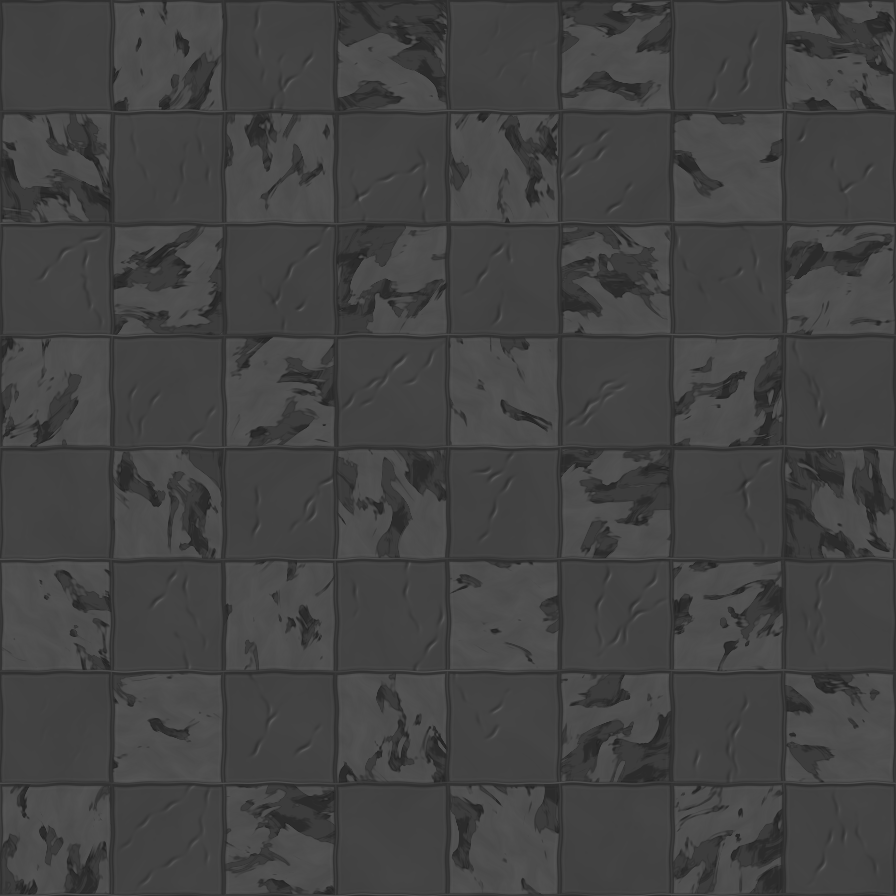
This texture is drawn by a WebGL 1 fragment shader. Its source:

```glsl
precision highp float;
// Checkerboard of 8 by 8 worn charcoal stone tiles with narrow, glinting grooves.
// Pale tiles carry dark marbled stains made of warped, layered sines;
// plain tiles carry embossed veins, placed by a hash of the tile index.

uniform vec2 u_resolution;

const float TILES = 8.0;
const float TAU = 6.2831853;
const float PLAIN_STONE = 0.26;
const float PALE_STONE = 0.308;
const float STAIN_LIGHT = 0.235;
const float STAIN_DARK = 0.17;
const float GROOVE = 0.18;
const float GLINT = 0.34;

vec2 hash2(vec2 id, float seed) {
  vec2 k = vec2(dot(id, vec2(12.99, 78.23)), dot(id, vec2(39.35, 11.14)));
  return fract(sin(k + seed * 7.31) * 4375.85);
}

mat2 rotation(float a) {
  return mat2(cos(a), sin(a), -sin(a), cos(a));
}

// Layered sines over a warped domain, roughly -1 to 1
float marble(vec2 p) {
  p += 0.7 * sin(p.yx * 1.1 + 0.5) + 0.35 * sin(p.yx * 2.7 + 2.0);
  mat2 turn = rotation(0.65);
  float sum = 0.0;
  float amp = 0.5;
  for (int i = 0; i < 5; i++) {
    sum += amp * sin(p.x) * sin(p.y + 2.0 * sum);
    p = turn * p * 1.9 + 1.3;
    amp *= 0.6;
  }
  return sum;
}

// Height of three broken, wavering veins inside one tile
float veins(vec2 f, vec2 id, float width) {
  float height = 0.0;
  for (int i = 0; i < 3; i++) {
    float seed = float(i) + 1.0;
    vec2 centre = 0.15 + 0.7 * hash2(id, seed);
    vec2 r = hash2(id, seed + 9.0);
    vec2 q = (f - centre) * rotation(mix(0.5, 2.0, r.x));
    q.y += 0.03 * sin(q.x * 9.0 + TAU * r.y) + 0.01 * sin(q.x * 31.0 + TAU * r.x);
    float body = exp(-q.y * q.y / (width * width));
    float reach = 1.0 - smoothstep(0.6, 1.0, abs(q.x) / (0.1 + 0.5 * r.y));
    float breaks = 0.55 + 0.45 * sin(q.x * 23.0 + r.x * 40.0);
    height += body * reach * breaks;
  }
  return height;
}

float plainTile(vec2 f, vec2 id) {
  vec2 r = hash2(id, 21.0);
  float strength = smoothstep(0.05, 0.5, r.x);
  float height = veins(f, id, 0.02);
  float slope = height - veins(f + vec2(0.012, -0.012), id, 0.02);
  float relief = 0.09 * slope - 0.02 * height + 0.05 * smoothstep(0.3, 0.7, slope);
  return PLAIN_STONE + 0.012 * marble(f * 3.0 + 40.0 * r) + strength * relief;
}

float stainedTile(vec2 f, vec2 id) {
  vec2 r = hash2(id, 31.0);
  vec2 s = hash2(id, 47.0);
  vec2 c = f - 0.5;
  vec2 q = vec2(4.5, 8.0) * (rotation(r.x * 3.0) * c) + 40.0 * s;

  // Stain field: marbling, a lean to one side, and bold strokes on some tiles
  float lean = dot(c, vec2(cos(TAU * s.x), sin(TAU * s.x)));
  float strokes = step(0.55, s.y) * veins(f, id, 0.035);
  float level = marble(q) + 0.5 * lean + 0.55 * strokes - mix(-0.05, 0.45, r.y);

  float grain = marble(q * 1.7 + 5.0);
  float stain = smoothstep(-0.06, 0.1, level);
  float rim = exp(-pow((level - 0.12) / 0.05, 2.0));
  float stainTone = mix(STAIN_LIGHT, STAIN_DARK, smoothstep(-0.1, 0.4, grain));
  return mix(PALE_STONE + 0.02 * grain, stainTone, stain) - 0.025 * rim;
}

vec2 line(vec2 d, float halfWidth, float soft) {
  return 1.0 - smoothstep(halfWidth - soft, halfWidth + soft, abs(d));
}

// Dark wavering grooves with soft shoulders and a worn bright lip
float addGrooves(float tone, vec2 p, float soft) {
  vec2 waver = 0.006 * sin(TAU * p.yx * 1.125) + 0.004 * sin(TAU * p.yx * 2.625 + 2.0);
  vec2 d = fract(p + 0.5 + waver) - 0.5;
  vec2 shoulder = line(abs(d) - 0.04, 0.008, soft);
  vec2 groove = line(d, 0.02, soft);
  vec2 lip = line(d - vec2(0.0, 0.01), 0.006, soft);
  vec2 row = floor(p.yx + 0.5);
  vec2 wear = 0.5 + 0.5 * sin(TAU * p.yx * 0.375 + row.yx * 2.4);

  tone -= 0.02 * exp(-min(abs(d.x), abs(d.y)) / 0.03);
  tone += 0.014 * max(shoulder.x, shoulder.y);
  tone = mix(tone, GROOVE, 0.85 * max(groove.x, groove.y));
  vec2 shine = lip * vec2(0.35, 0.9) * (0.3 + 0.7 * wear);
  return mix(tone, GLINT, max(shine.x, shine.y));
}

void main() {
  vec2 p = gl_FragCoord.xy / u_resolution * TILES;
  vec2 id = floor(p);
  vec2 f = fract(p);
  float soft = 0.75 * TILES / min(u_resolution.x, u_resolution.y);

  // The lower left tile is a stained one
  bool isPlain = mod(id.x + id.y, 2.0) > 0.5;
  float tone = isPlain ? plainTile(f, id) : stainedTile(f, id);
  gl_FragColor = vec4(vec3(addGrooves(tone, p, soft)), 1.0);
}
```
